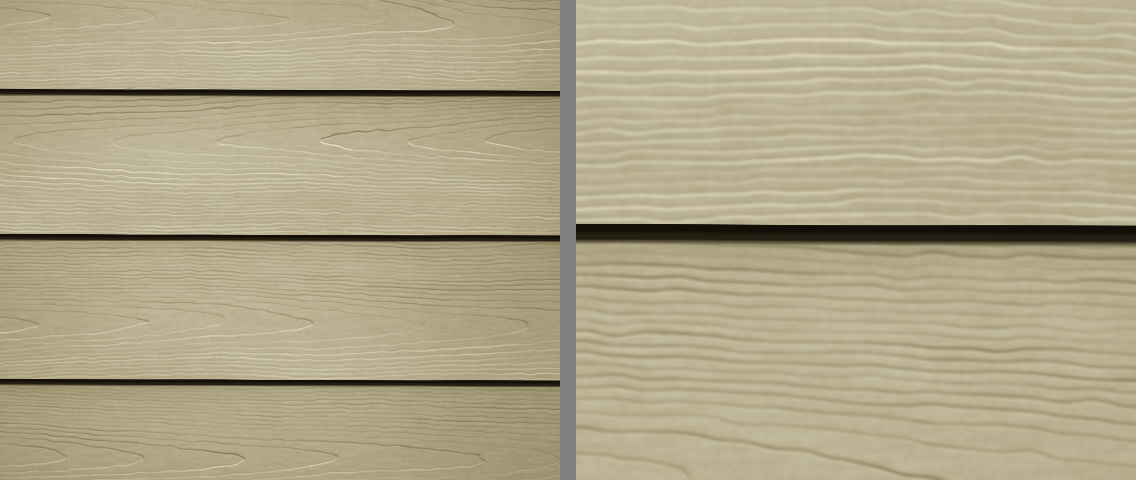
Left, the full canvas; right, a detail of the centre.
A Shadertoy shader for this texture:

```glsl
// Painted lap siding: four wide boards split by dark shadow gaps.
// Wood grain is the contour lines of a ring field with a broad, pointed
// cathedral band in each board, embossed by light from above.

float hash(vec2 p) {
    return fract(sin(dot(p, vec2(127.1, 311.7))) * 43758.5453);
}

float noise(vec2 p) {
    vec2 i = floor(p), f = fract(p);
    f = f * f * (3.0 - 2.0 * f);
    return mix(mix(hash(i), hash(i + vec2(1, 0)), f.x),
               mix(hash(i + vec2(0, 1)), hash(i + vec2(1, 1)), f.x), f.y);
}

// Board coordinate: whole numbers lie on the gaps, counted from the bottom.
float boardCoord(vec2 p) {
    return (p.y + 0.003 * p.x - 0.205) / 0.302 + 1.0;
}

// Growth-ring field; each whole step of it is one grain line.
float rings(vec2 p, float row) {
    vec2 seed = row * vec2(17.3, 5.7);
    p += vec2(0.020 * noise(p * vec2(25, 110) + seed),
              0.004 * noise(p * vec2(45, 60) + seed)) - vec2(0.010, 0.002);

    // Height of the cathedral band within its board
    vec4 centres = vec4(0.47, 0.40, 0.68, 0.51);
    float d = boardCoord(p) - row - centres[int(row)];
    d += 0.06 * (noise(p * vec2(4, 3) + seed) - 0.5);

    // Tongues point left on one board and right on the others
    float along = row == 2.0 ? p.x : 1.17 - p.x;
    float across = 22.0 * (sqrt(d * d + 0.0225) - 0.15) + 14.0 * d * d;
    return across - 4.7 * along * exp(-8.0 * d * d)
         + 1.2 * noise(p * vec2(3, 14) + seed);
}

// Signed light and shade of the embossed grain
float grainRelief(vec2 p, float row) {
    float e = 0.001;
    float f = rings(p, row);
    vec2 slope = vec2(rings(p + vec2(e, 0), row) - f,
                      rings(p + vec2(0, e), row) - f) / e;
    float steepness = max(length(slope), 3.0);
    vec2 normal = slope / steepness;

    float width = max(0.0019, 0.8 / iResolution.y);
    float dist = (fract(f) - 0.5) / (steepness * width);
    float line = exp(-dist * dist);
    float facing = dot(normal, vec2(0.3, 0.95));

    // Some rings are pressed deeper, and each fades in and out
    float depth = 0.35 + 0.65 * hash(vec2(floor(f), row));
    depth *= 0.4 + 0.9 * noise(p * vec2(9, 40));
    depth /= 1.0 + 0.006 * steepness;
    return -line * facing * (0.45 + 0.75 * dist) * depth;
}

void mainImage(out vec4 fragColor, in vec2 fragCoord) {
    vec2 p = fragCoord / iResolution.y;
    vec2 uv = fragCoord / iResolution.xy;
    float t = boardCoord(p);
    float row = clamp(floor(t), 0.0, 3.0);
    float fromGap = (t - floor(t + 0.5)) * 0.302;

    // Broad lighting, dimmer toward the right and the corners
    vec2 fromLight = (uv - vec2(0.42, 0.65)) * vec2(1.0, 0.75);
    float tone = 0.74 - 0.65 * dot(fromLight, fromLight);
    tone += 0.14 * (noise(p * vec2(3, 9)) - 0.5);

    // Grain, fine streaks and paint speckle
    tone += 0.95 * grainRelief(p, row);
    tone += 0.10 * (noise(p * vec2(40, 260)) - 0.5);
    tone += 0.07 * (noise(p * 230.0) - 0.5);

    // Soft shadow on the top of each board
    tone -= fromGap < 0.0 ? 0.35 * exp(fromGap / 0.016) : 0.0;
    vec3 color = mix(vec3(0.50, 0.46, 0.31), vec3(0.82, 0.79, 0.68),
                     clamp(tone, -0.3, 1.2));

    // Shadow gap: crisp upper lip, brown fringe below, faint inner edge
    float px = 1.0 / iResolution.y;
    float y = fromGap + 0.0012 * (noise(vec2(p.x * 7.0, row)) - 0.5);
    float lip = 1.0 - smoothstep(0.0055 - px * 0.5, 0.0055 + px * 0.5, y);
    float fringe = smoothstep(-0.0095, -0.0065, y) * lip;
    float core = smoothstep(-0.0070, -0.0050, y) * lip;
    vec3 gap = mix(vec3(0.14, 0.12, 0.07), vec3(0.07, 0.055, 0.03),
                   smoothstep(-0.003, 0.002, y));
    color = mix(color, vec3(0.30, 0.27, 0.18), fringe * 0.85);
    color = mix(color, gap, core);

    fragColor = vec4(color, 1.0);
}
```
